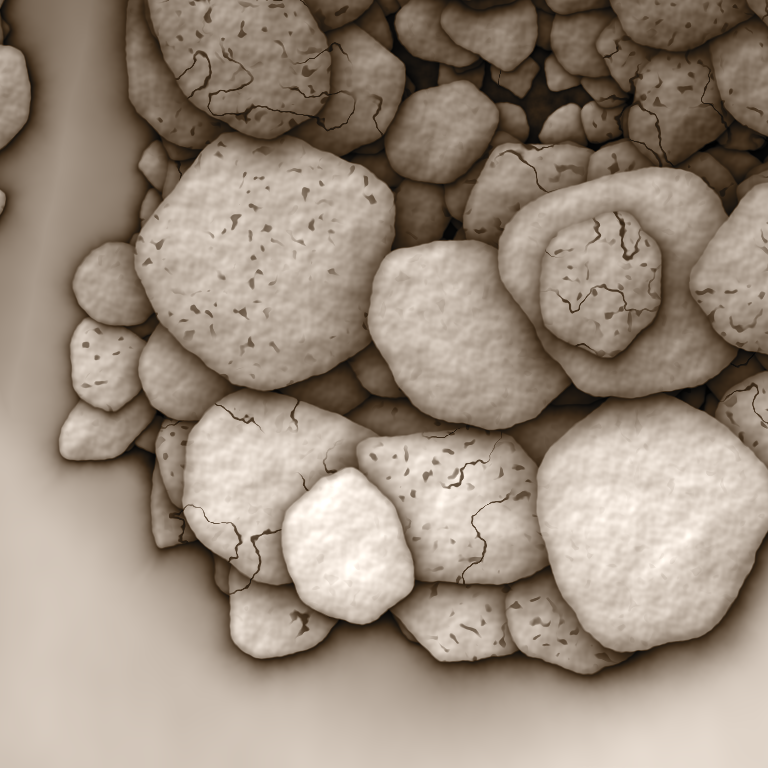
Write a WebGL 1 fragment shader that draws this texture.

```glsl
precision highp float;
// A heap of weathered pale stones above smooth silt, in sepia tones.
// Jittered grids scatter rounded polygons in layers; each stone shades what lies
// below it, and gradient noise adds bumps, pits and cracks.
uniform vec2 u_resolution;

const float TAU = 6.2832;
const float SIDES = 7.0;
const float EDGE_SOFTNESS = 0.0016;
const vec2 LIGHT = vec2(-0.5, 0.85);

float hash(vec2 p) {
  vec3 q = fract(vec3(p.xyx) * 0.1031);
  q += dot(q, q.yzx + 33.33);
  return fract((q.x + q.y) * q.z);
}

vec2 randomDirection(vec2 cell) {
  float angle = TAU * hash(cell);
  return vec2(cos(angle), sin(angle));
}

float gradientNoise(vec2 p) {
  vec2 i = floor(p), f = fract(p);
  vec2 u = f * f * f * (f * (f * 6.0 - 15.0) + 10.0);
  vec2 x = vec2(1.0, 0.0), y = vec2(0.0, 1.0);
  float a = dot(randomDirection(i), f);
  float b = dot(randomDirection(i + x), f - x);
  float c = dot(randomDirection(i + y), f - y);
  float d = dot(randomDirection(i + 1.0), f - 1.0);
  return mix(mix(a, b, u.x), mix(c, d, u.x), u.y);
}

float fbm(vec2 p) {
  float sum = 0.0, amplitude = 1.0;
  for (int i = 0; i < 4; i++) {
    sum += amplitude * gradientNoise(p);
    p = p * 2.1 + 17.3;
    amplitude *= 0.5;
  }
  return sum;
}

// Signed depth inside the heap: above a curved shore, beside a slanted channel
float heapDepth(vec2 p) {
  float shore = 0.11 + 1.2 * (p.x - 0.6) * (p.x - 0.6);
  float channel = abs(p.x - 0.12 + 0.2 * (1.0 - p.y)) - 0.06;
  return min((p.y - shore) * 0.8, channel);
}

// Rounded polygon: outward gradient in xy, signed distance in z
vec3 stoneShape(vec2 q, vec2 seed, float radius) {
  const float sharpness = 11.0;
  float sum = 0.0;
  vec2 outward = vec2(0.0);
  for (int i = 0; i < 7; i++) {
    vec2 key = seed + float(i) * vec2(1.7, 9.2);
    float angle = (float(i) + 0.7 * hash(key)) * TAU / SIDES;
    vec2 normal = vec2(cos(angle), sin(angle));
    float reach = 0.84 + 0.3 * hash(key + 41.0);
    float weight = exp(sharpness * (dot(q, normal) / radius - reach));
    sum += weight;
    outward += weight * normal;
  }
  return vec3(outward / sum, radius * log(sum) / sharpness);
}

float stoneTone(vec2 center, float variation) {
  float glow = 0.07 * exp(-30.0 * dot(center - vec2(0.55, 0.18), center - vec2(0.55, 0.18)));
  float fade = 0.27 * smoothstep(0.25, 1.0, center.y) + 0.13 * center.x * center.y;
  return 0.93 - fade + glow + 0.13 * (variation - 0.5);
}

// Lays one layer of stones over tone; marks = grain, pits, cracks
float addStones(float tone, vec2 p, float relief, vec3 marks, float size, float chance, float layer) {
  vec2 home = floor(p / size);
  for (int j = -1; j <= 1; j++) {
    for (int i = -1; i <= 1; i++) {
      vec2 id = home + vec2(float(i), float(j));
      vec2 seed = id + layer * 37.0;
      vec2 jitter = vec2(hash(seed + 3.1), hash(seed + 7.7)) - 0.5;
      vec2 center = (id + 0.5 + 0.5 * jitter) * size;
      float radius = size * mix(0.52, 0.68, hash(seed + 11.3));
      float margin = max(0.45 * radius, 0.085 - 0.6 * radius);
      if (hash(seed + 19.9) > chance || heapDepth(center) < margin) continue;

      float angle = TAU * hash(seed + 23.0);
      mat2 turn = mat2(cos(angle), -sin(angle), sin(angle), cos(angle));
      vec2 stretch = vec2(1.0, mix(1.0, 1.4, hash(seed + 29.0)));
      vec3 shape = stoneShape(turn * (p - center) * stretch, seed, radius);
      vec2 outward = (shape.xy * stretch) * turn;
      float d = shape.z / max(length(outward), 0.7);

      // Contact shadow, deeper on the side away from the light
      float shadow = exp(-max(d, 0.0) / (0.17 * radius));
      tone *= 1.0 - shadow * clamp(0.6 - 0.22 * dot(outward, LIGHT), 0.0, 0.9);

      // Domed body with worn rim and surface marks
      float slope = smoothstep(-0.85 * radius, 0.0, d);
      float rim = smoothstep(-0.16 * radius, 0.0, d);
      float body = stoneTone(center, hash(seed + 31.0));
      body += 0.12 * slope * dot(outward, LIGHT) + relief + 0.045 * marks.x;
      body *= 1.0 - 0.10 * slope * slope - 0.20 * rim * rim;
      body *= 1.0 - marks.y * mix(0.06, 0.42, step(0.6, hash(seed + 43.0)));
      body *= 1.0 - marks.z * 0.6 * step(0.68, hash(seed + 47.0));
      tone = mix(tone, body, 1.0 - smoothstep(-EDGE_SOFTNESS, EDGE_SOFTNESS, d));
    }
  }
  return tone;
}

vec3 sepia(float tone) {
  float warmth = smoothstep(0.0, 0.28, tone) * (1.0 - 0.7 * max(tone - 0.4, 0.0));
  return clamp(tone - vec3(0.0, 0.07, 0.14) * warmth, 0.0, 1.0);
}

void main() {
  vec2 p = gl_FragCoord.xy / min(u_resolution.x, u_resolution.y);
  vec2 wobble = vec2(fbm(p * 16.0), fbm(p * 16.0 + 50.0));
  vec2 warped = p + 0.006 * wobble;

  // Shared surface detail
  float relief = 0.38 * (fbm(p * 13.0 + 0.08 * LIGHT + 9.0) - fbm(p * 13.0 + 9.0));
  float pits = smoothstep(0.22, 0.42, gradientNoise(p * 75.0 + wobble));
  pits *= smoothstep(-0.25, 0.2, gradientNoise(p * 14.0 + 5.0));
  float crackLine = abs(gradientNoise(p * 13.0 + 0.35 * wobble + 80.0));
  float cracks = 1.0 - smoothstep(0.008, 0.035, crackLine);
  cracks *= smoothstep(-0.15, 0.1, gradientNoise(p * 9.0 + 31.0));
  vec3 marks = vec3(fbm(p * 34.0), pits, cracks);

  // Silt, then the dark bed beneath the heap
  float depth = heapDepth(warped);
  float silt = 0.80 - 0.16 * smoothstep(0.3, 1.0, p.y) + 0.09 * p.x * (1.0 - p.y);
  silt += 0.07 * fbm(p * vec2(3.0, 2.0)) - 0.14 * smoothstep(-0.13, 0.02, depth);
  float bed = 0.20 + 0.12 * marks.x + 0.25 * smoothstep(0.75, 1.0, p.x) * smoothstep(0.6, 0.4, p.y);
  float tone = mix(silt, bed, smoothstep(0.03, 0.09, depth));

  // Layers from pebbles up to boulders
  tone = addStones(tone, warped, relief, marks, 0.058, 0.90, 1.0);
  tone = addStones(tone, warped, relief, marks, 0.100, 0.80, 2.0);
  tone = addStones(tone, warped, relief, marks, 0.160, 0.75, 3.0);
  tone = addStones(tone, warped, relief, marks, 0.250, 0.62, 4.0);
  tone = addStones(tone, warped, relief, marks, 0.170, 0.22, 5.0);
  gl_FragColor = vec4(sepia(tone), 1.0);
}
```
